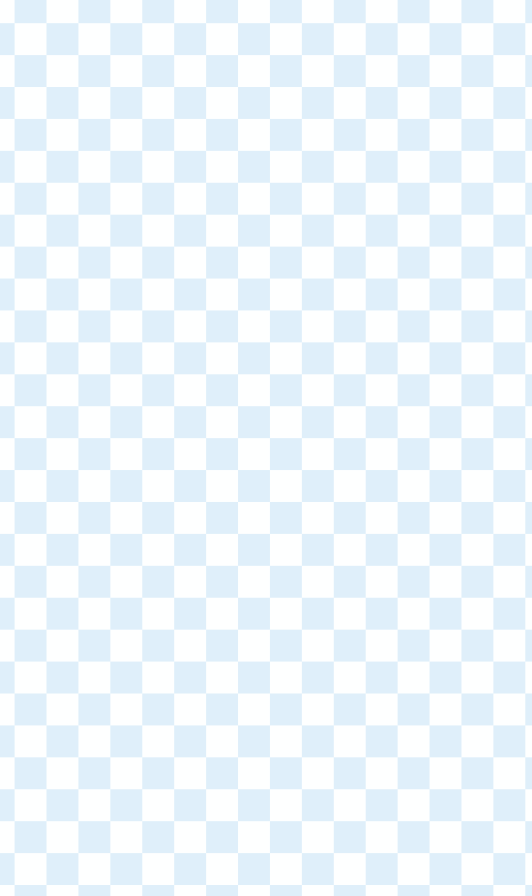
Give the GLSL for this pattern, as a WebGL 1 fragment shader.

```glsl
precision highp float;
// Pale blue and white checkerboard, cropped partway through the edge cells.
// Each axis is a smoothed square wave of -1 and +1; the sign of their
// product picks the colour of the cell.

uniform vec2 u_resolution;

// Square wave of period two cells: +1 on even cells, -1 on odd ones.
vec2 squareWave(vec2 cell, float pixel) {
  vec2 edgeDistance = abs(mod(cell - 0.5, 2.0) - 1.0) - 0.5;
  return clamp(2.0 * edgeDistance / pixel, -1.0, 1.0);
}

void main() {
  // Square cells, about 28 down the canvas height.
  float cellsPerPixel = 28.07 / u_resolution.y;
  vec2 cell = gl_FragCoord.xy * cellsPerPixel - vec2(0.457, 0.344);

  // Equal signs give white, opposite signs give blue.
  vec2 wave = squareWave(cell, cellsPerPixel);
  float whiteness = 0.5 + 0.5 * wave.x * wave.y;

  vec3 paleBlue = vec3(0.873, 0.937, 0.98);
  vec3 white = vec3(0.995, 1.0, 1.0);
  gl_FragColor = vec4(mix(paleBlue, white, whiteness), 1.0);
}
```
